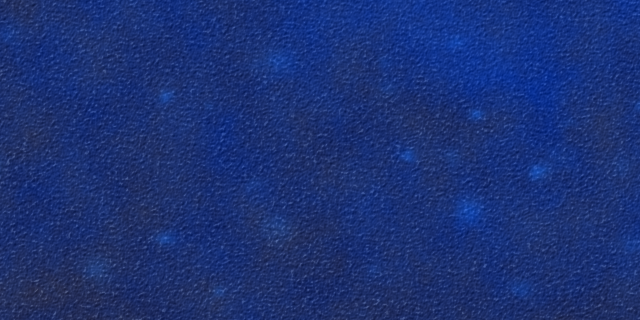
Give the GLSL for this texture, as a Shadertoy shader.

```glsl
#define BASE_BLUE vec3(0.103, 0.188, 0.445)
#define CLOUD_TINT vec3(-0.026, 0.040, 0.150)
#define GREY_TINT vec3(0.050, 0.032, -0.022)
#define GRAIN_TINT vec3(0.095, 0.105, 0.140)
#define FLECK_TINT vec3(0.090, 0.095, 0.075)
#define SPOT_TINT vec3(0.020, 0.130, 0.240)
#define GRAIN_FREQ 62.0
#define GRAIN_TILT 0.45
#define GRAIN_STRETCH 1.3
#define CLOUD_FREQ 2.6
#define SPOT_CELL 0.19
#define SPOT_SHARE 0.42

vec2 hash2(vec2 p) {
    vec3 q = fract(p.xyx * vec3(0.1031, 0.1030, 0.0973));
    q += dot(q, q.yzx + 33.33);
    return fract((q.xx + q.yz) * q.zy);
}

vec2 gradientAt(vec2 cell) {
    float angle = 6.2832 * hash2(cell).x;
    return vec2(cos(angle), sin(angle));
}

float gradientNoise(vec2 p) {
    vec2 i = floor(p), f = p - i;
    vec2 u = f * f * f * (f * (f * 6.0 - 15.0) + 10.0);
    vec2 e = vec2(1.0, 0.0);
    float a = dot(gradientAt(i), f);
    float b = dot(gradientAt(i + e.xy), f - e.xy);
    float c = dot(gradientAt(i + e.yx), f - e.yx);
    float d = dot(gradientAt(i + e.xx), f - e.xx);
    return mix(mix(a, b, u.x), mix(c, d, u.x), u.y);
}

mat2 rotation(float angle) {
    float c = cos(angle), s = sin(angle);
    return mat2(c, -s, s, c);
}

float fbm(vec2 p) {
    float sum = 0.0, amp = 1.0;
    for (int i = 0; i < 4; i++) {
        sum += amp * gradientNoise(p);
        p = 2.0 * rotation(0.65) * p + 17.3;
        amp *= 0.55;
    }
    return sum;
}

// Height of the rough paper: crumbs whose lean wanders from place to place
float paperHeight(vec2 p) {
    float sum = 0.0, freq = GRAIN_FREQ;
    for (int i = 0; i < 3; i++) {
        float lean = GRAIN_TILT + 0.55 * float(i - 1);
        vec2 q = rotation(lean) * p * freq + 40.0 + 13.7 * float(i);
        q.y *= GRAIN_STRETCH;
        sum += gradientNoise(q) * (1.0 - 0.15 * float(i));
        freq *= 1.4;
    }
    return sum;
}

// Soft, uneven glows scattered on a jittered grid, most of them faint
float softSpots(vec2 p) {
    vec2 home = floor(p / SPOT_CELL);
    float glow = 0.0;
    for (int y = -1; y <= 1; y++)
    for (int x = -1; x <= 1; x++) {
        vec2 cell = home + vec2(x, y) + 50.0;
        vec2 jitter = hash2(cell), kind = hash2(cell + 71.7);
        vec2 d = p - (cell - 50.0 + 0.15 + 0.7 * jitter) * SPOT_CELL;
        float radius = mix(0.016, 0.046, kind.y * kind.y);
        d.x *= mix(0.6, 1.0, jitter.y);
        float present = step(kind.x, SPOT_SHARE);
        float strength = mix(0.25, 0.95, jitter.x * jitter.x);
        glow += present * strength * exp(-dot(d, d) / (radius * radius));
    }
    return glow;
}

float softPatch(vec2 p, vec2 center, vec2 size) {
    vec2 d = (p - center) / size;
    return exp(-dot(d, d));
}

void mainImage(out vec4 fragColor, in vec2 fragCoord) {
    vec2 p = fragCoord / iResolution.y;
    vec2 uv = fragCoord / iResolution.xy;

    // Broad washes: richer toward the upper right, greyer at lower left
    float cloud = 0.55 * fbm(p * CLOUD_FREQ + 5.7);
    cloud += 0.9 * (0.4 * uv.x + 0.6 * uv.y - 0.5);
    cloud += 0.55 * softPatch(p, vec2(1.62, 0.74), vec2(0.26, 0.17));
    cloud += 0.30 * softPatch(p, vec2(1.18, 0.95), vec2(0.32, 0.16));
    cloud -= 0.55 * softPatch(p, vec2(1.45, 0.64), vec2(0.20, 0.09));
    float wash = clamp(cloud, -0.7, 1.0);
    float grey = 0.8 * fbm(p * 5.0 + 31.0) - 0.5 * wash;

    // Crumbly grain lit from the upper left, with pale raised specks
    float height = paperHeight(p);
    float relief = height - paperHeight(p + vec2(-0.003, 0.004));
    float grain = 0.32 * height + 0.40 * relief;
    float fleckArea = 0.7 + 0.6 * gradientNoise(p * 14.0 + 3.0);
    float fleck = smoothstep(0.25, 1.0, height + 0.2 * relief) * fleckArea;

    // Mottling between the grain and the washes
    float mottle = gradientNoise(p * 26.0) + 0.7 * gradientNoise(p * 12.0 + 8.0);

    vec3 color = BASE_BLUE + CLOUD_TINT * wash + GREY_TINT * grey;
    color += GRAIN_TINT * grain + 0.25 * CLOUD_TINT * mottle;
    color += FLECK_TINT * fleck * (1.0 - 0.5 * wash);
    color += SPOT_TINT * softSpots(p + 0.012 * mottle);
    fragColor = vec4(clamp(color, 0.0, 1.0), 1.0);
}
```
